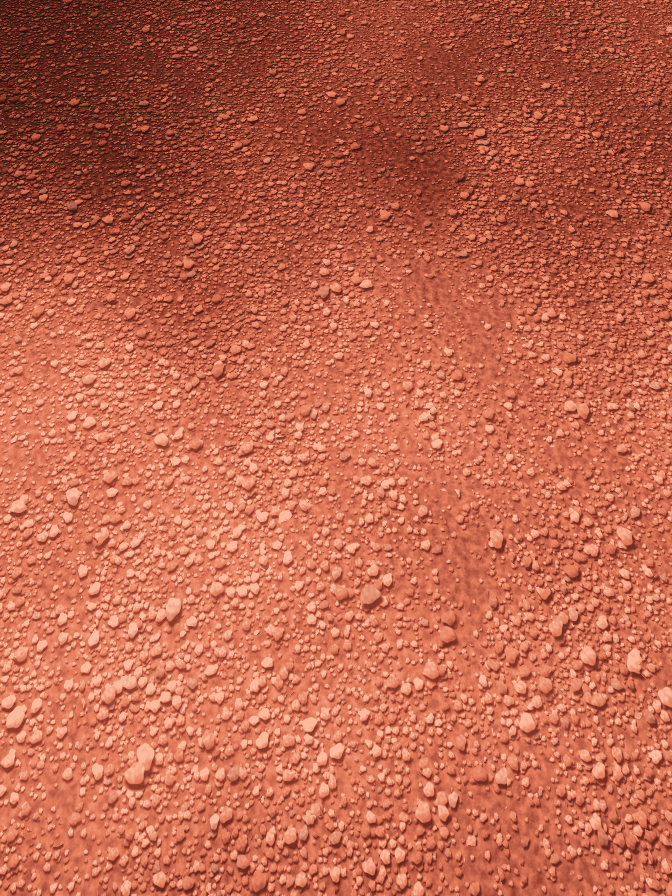
Write a Shadertoy shader that draws this texture.

```glsl
// Red gravel ground receding into shade, with scattered pebbles over fine dust.

const vec3 PALETTE[6] = vec3[6](
    vec3(0.46, 0.18, 0.13), vec3(0.63, 0.27, 0.19), vec3(0.76, 0.38, 0.29),
    vec3(0.89, 0.48, 0.35), vec3(0.93, 0.57, 0.45), vec3(0.99, 0.73, 0.61));
const vec2 SUN = vec2(-0.4, 0.92);
const float EDGE = 0.0013;   // edge softness in canvas widths

vec3 hash3(vec2 p) {
    vec3 q = fract(p.xyx * vec3(0.1031, 0.1030, 0.0973));
    q += dot(q, q.yxz + 33.33);
    return fract((q.xxy + q.yzz) * q.zyx);
}

float gradientDot(vec2 cell, vec2 offset) {
    float angle = 6.2832 * hash3(cell).x;
    return dot(vec2(cos(angle), sin(angle)), offset);
}

float gradientNoise(vec2 p) {
    vec2 i = floor(p), f = fract(p);
    vec2 u = f * f * f * (f * (f * 6.0 - 15.0) + 10.0);
    vec2 e = vec2(0.0, 1.0);
    float low = mix(gradientDot(i, f), gradientDot(i + e.yx, f - e.yx), u.x);
    float high = mix(gradientDot(i + e, f - e), gradientDot(i + 1.0, f - 1.0), u.x);
    return 1.4 * mix(low, high, u.y);
}

float fbm(vec2 p) {
    float sum = 0.0, weight = 0.6;
    for (int i = 0; i < 4; i++) {
        sum += weight * gradientNoise(p);
        p = mat2(1.6, 1.2, -1.2, 1.6) * p + 7.3;
        weight *= 0.55;
    }
    return sum;
}

// Tone 0..5 walks through the palette; lower tones fade to deep shade.
vec3 toneColor(float tone) {
    float t = clamp(tone, 0.0, 4.999);
    int k = int(t);
    return mix(PALETTE[k], PALETTE[k + 1], fract(t)) * exp2(0.5 * min(tone, 0.0));
}

// Signed distance to a lumpy, slightly angular pebble.
float pebbleDistance(vec2 p, float radius, vec3 rnd) {
    float turn = 6.2832 * rnd.x;
    vec2 q = mat2(cos(turn), sin(turn), -sin(turn), cos(turn)) * p;
    q.y *= 1.0 + 0.4 * rnd.y;
    float a = atan(q.y, q.x + 1e-5);
    float lumps = 0.08 * cos(3.0 * a + 6.0 * rnd.z) + 0.06 * cos(5.0 * a + 9.0 * rnd.y);
    return length(q) - radius * (1.0 + lumps);
}

// Lays one layer of pebbles on surface = (tone, greyness), far rows first.
vec2 scatterPebbles(vec2 surface, vec2 p, float density, float light, float soft, float seed) {
    vec2 home = floor(p);
    for (int j = 1; j >= -1; j--)
    for (int i = -1; i <= 1; i++) {
        vec2 cell = home + vec2(i, j);
        vec3 place = hash3(cell + seed);
        vec3 look = hash3(cell + seed + 57.7);
        if (place.z > density) continue;
        vec2 offset = p - cell - 0.5 - 0.7 * (place.xy - 0.5);
        float radius = mix(0.27, 0.5, look.x * look.y + 0.3 * look.z);

        float shadowGap = pebbleDistance(offset + SUN * radius * 0.55, radius, look);
        float shadow = 1.0 - smoothstep(-0.06 - soft, 0.07 + soft, shadowGap);
        surface.x = mix(surface.x, min(surface.x, light - 2.9), 0.9 * shadow);

        float cover = 1.0 - smoothstep(-soft, soft, pebbleDistance(offset, radius, look));
        float facing = dot(offset, SUN) / radius;
        float facet = gradientNoise(offset * 2.2 / radius + 20.0 * look.xy);
        float tone = light - 0.3 + 2.0 * (look.z - 0.5) + 0.8 * facet
                   + 1.9 * smoothstep(-1.0, 0.2, facing);
        float grey = 0.3 * smoothstep(0.85, 1.0, look.y);
        surface = mix(surface, vec2(tone, grey), cover);
    }
    return surface;
}

// Sunlit foreground, shaded far end, darkest at the far left corner.
float groundLight(vec2 uv) {
    float wobble = 0.12 * gradientNoise(uv * 3.0 + 4.0);
    float shade = 1.9 * smoothstep(0.72, 1.12, uv.y + wobble) * mix(1.1, 0.8, uv.x);
    float corner = 1.6 * smoothstep(0.5, 0.0, length(uv - vec2(0.0, 1.36)));
    float glow = 0.6 * smoothstep(0.7, 0.1, length(uv - vec2(0.15, 0.45)));
    float nearEdge = 0.5 * smoothstep(0.18, 0.0, uv.y);
    return 2.7 + glow - shade - corner - nearEdge + 0.45 * gradientNoise(uv * 5.0);
}

void mainImage(out vec4 fragColor, in vec2 fragCoord) {
    vec2 uv = fragCoord / iResolution.x;

    // Perspective: pebbles shrink with distance.
    float scale = 1.0 - 0.45 * uv.y;
    vec2 ground = vec2(uv.x - 0.5, 1.55) / scale + 3.0;
    float light = groundLight(uv);

    // Dusty soil with fine grain and broad patches.
    float patches = fbm(ground * vec2(4.5, 3.0));
    float grain = fbm(ground * 70.0);
    vec2 surface = vec2(light - 0.1 + 0.6 * patches + 2.0 * grain, 0.0);

    // A bare track on the right thins the gravel.
    float track = smoothstep(0.16, 0.02, abs(uv.x - 0.7 + 0.12 * (uv.y - 0.4) + 0.1 * patches));
    float gravel = clamp(0.66 + 0.75 * patches - 0.34 * track, 0.12, 0.95);

    // Four sizes, from grit up to a few large stones.
    for (int layer = 0; layer < 4; layer++) {
        float size = float(layer);
        float frequency = 108.0 * pow(0.62, size);
        float density = gravel * (layer == 3 ? 0.13 : 0.85 - 0.12 * size);
        float soft = EDGE * frequency / scale;
        surface = scatterPebbles(surface, ground * frequency, density, light, soft, 131.0 * size);
    }

    vec3 color = toneColor(surface.x);
    float luma = dot(color, vec3(0.3, 0.59, 0.11));
    color = mix(color, luma * vec3(1.25, 0.97, 0.85), surface.y);
    fragColor = vec4(color, 1.0);
}
```
